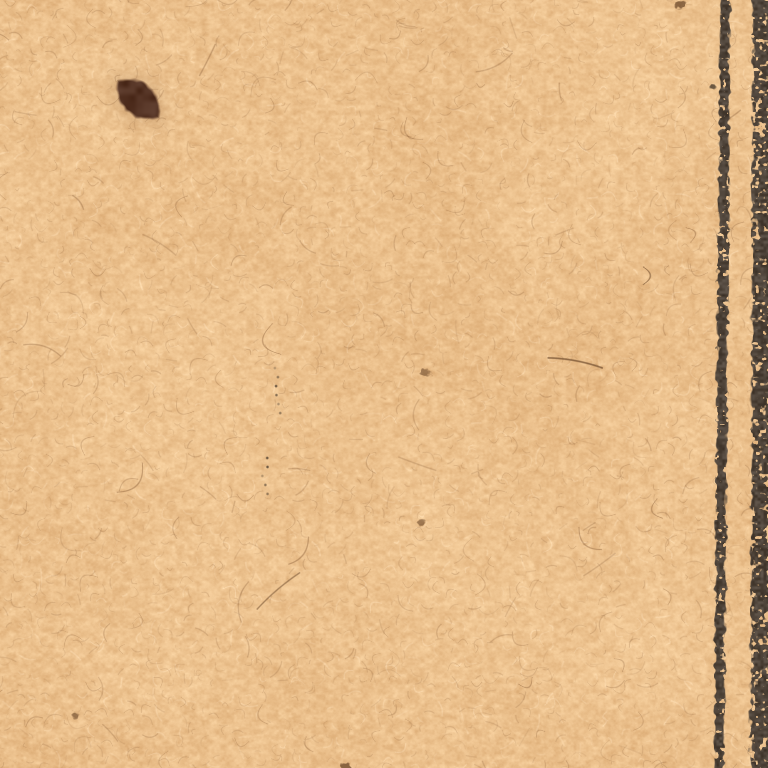
Give the GLSL for this texture, as a WebGL 1 fragment shader.

```glsl
precision highp float;
uniform vec2 u_resolution;

float hash(vec2 p) {
  return fract(sin(dot(p, vec2(127.1, 311.7))) * 43758.55);
}

float noise(vec2 p) {
  vec2 i = floor(p);
  vec2 f = fract(p);
  f = f * f * (3.0 - 2.0 * f);
  float low = mix(hash(i), hash(i + vec2(1.0, 0.0)), f.x);
  float high = mix(hash(i + vec2(0.0, 1.0)), hash(i + 1.0), f.x);
  return mix(low, high, f.y);
}

float fbm(vec2 p) {
  float sum = 0.0;
  float gain = 0.5;
  for (int i = 0; i < 4; i++) {
    sum += gain * noise(p);
    p = mat2(1.6, 1.2, -1.2, 1.6) * p + 7.3;
    gain *= 0.5;
  }
  return sum;
}

// Bent segment: bow lifts its middle away from the chord
float strand(vec2 p, vec2 a, vec2 b, float bow) {
  vec2 chord = b - a;
  float t = clamp(dot(p - a, chord) / dot(chord, chord), 0.0, 1.0);
  vec2 side = vec2(-chord.y, chord.x);
  return length(p - a - chord * t - side * bow * 4.0 * t * (1.0 - t));
}

float stroke(float d, float width, float soft) {
  return 1.0 - smoothstep(width - soft, width + soft, d);
}

float leaf(vec2 p, float halfLength, float halfWidth) {
  float offset = (halfLength * halfLength - halfWidth * halfWidth) / (2.0 * halfWidth);
  return length(vec2(p.x, abs(p.y) + offset)) - offset - halfWidth;
}

// One random curved fibre per cell, visible in a share of the cells
float fibres(vec2 uv, float cells, float share, float width, float seed) {
  vec2 p = uv * cells;
  vec2 home = floor(p);
  float ink = 0.0;
  for (int y = -1; y <= 1; y++) {
    for (int x = -1; x <= 1; x++) {
      vec2 cell = home + vec2(float(x), float(y));
      vec2 key = cell + seed;
      vec2 mid = cell + vec2(hash(key + 3.1), hash(key + 8.7));
      float angle = 6.2832 * hash(key + 15.3);
      vec2 reach = vec2(cos(angle), sin(angle)) * mix(0.12, 0.48, hash(key + 21.9));
      float d = strand(p, mid - reach, mid + reach, hash(key + 33.5) - 0.5) / cells;
      float shown = step(1.0 - share, hash(key + 41.2)) * mix(0.35, 1.0, hash(key + 52.6));
      ink = max(ink, shown * stroke(d, width, 0.0011));
    }
  }
  return ink;
}

// Column of tiny dots, jittered around x
float dotColumn(vec2 p, float x, float bottom, float top, float spacing) {
  float row = floor(p.y / spacing);
  vec2 center = vec2(x + (hash(vec2(row, x)) - 0.5) * 0.008, (row + 0.5) * spacing);
  float inside = step(bottom, center.y) * step(center.y, top);
  return inside * stroke(length(p - center), 0.0016, 0.0012) * mix(0.4, 1.0, hash(vec2(row, 9.0)));
}

float speck(vec2 p, vec2 center, float radius) {
  float ragged = radius * (0.6 + 0.8 * noise(p * 300.0));
  return stroke(length((p - center) * vec2(0.8, 1.1)), ragged, 0.0015);
}

void main() {
  vec2 uv = gl_FragCoord.xy / u_resolution;
  vec3 brown = vec3(0.48, 0.31, 0.17);

  // Paper: broad mottling, fine grain and pale flecks
  float cloud = fbm(uv * 7.0) - 0.47;
  float grain = fbm(uv * vec2(120.0, 150.0)) - 0.47;
  float fine = noise(uv * 310.0 + 20.0) - 0.5;
  vec3 color = vec3(0.925, 0.758, 0.555);
  color += cloud * vec3(0.05, 0.07, 0.08);
  color += grain * vec3(0.11, 0.15, 0.17) + fine * vec3(0.035, 0.045, 0.05);
  color += fibres(uv, 46.0, 0.5, 0.0010, 90.0) * vec3(0.03, 0.05, 0.07);

  // Embedded fibres at three scales
  color = mix(color, brown, 0.20 * fibres(uv, 58.0, 0.6, 0.0007, 10.0));
  color = mix(color, brown, 0.26 * fibres(uv, 32.0, 0.36, 0.0008, 37.0));
  color = mix(color, brown, 0.40 * fibres(uv, 17.0, 0.13, 0.0009, 64.0));

  // Distinct strands and small marks
  float mark = 0.65 * stroke(strand(uv, vec2(0.714, 0.534), vec2(0.784, 0.521), 0.04), 0.0011, 0.0011);
  mark = max(mark, 0.5 * stroke(strand(uv, vec2(0.335, 0.207), vec2(0.390, 0.254), 0.03), 0.0009, 0.0011));
  mark = max(mark, 0.5 * stroke(strand(uv, vec2(0.838, 0.630), vec2(0.838, 0.652), -0.4), 0.0010, 0.0011));
  mark = max(mark, 0.55 * speck(uv, vec2(0.554, 0.515), 0.0050));
  mark = max(mark, 0.55 * speck(uv, vec2(0.549, 0.319), 0.0040));
  mark = max(mark, 0.60 * speck(uv, vec2(0.098, 0.068), 0.0040));
  mark = max(mark, 0.70 * speck(uv, vec2(0.450, 0.002), 0.0050));
  mark = max(mark, 0.70 * speck(uv, vec2(0.886, 0.994), 0.0055));
  color = mix(color, brown * 0.8, mark);
  float dots = max(dotColumn(uv, 0.361, 0.455, 0.523, 0.0117), dotColumn(uv, 0.345, 0.347, 0.405, 0.0117));
  dots = max(dots, speck(uv, vec2(0.928, 0.887), 0.0030));
  color = mix(color, vec3(0.25, 0.20, 0.15), 0.75 * dots);

  // Leaf-shaped stain with a faint halo
  vec2 q = uv - vec2(0.180, 0.871);
  vec2 axis = normalize(vec2(0.78, -0.70));
  q = vec2(dot(q, axis), dot(q, vec2(-axis.y, axis.x)));
  float stain = leaf(q, 0.035, 0.0215) + (noise(uv * 130.0) - 0.5) * 0.003;
  color = mix(color, brown, 0.16 * exp(-max(stain, 0.0) * 85.0));
  vec3 stainColor = vec3(0.32, 0.19, 0.13) + 0.12 * (noise(uv * 110.0) - 0.5);
  color = mix(color, stainColor, 1.0 - smoothstep(-0.003, 0.002, stain));

  // Worn printed rules: ragged edges and paper showing through
  float ragged = (noise(uv * vec2(190.0, 150.0)) - 0.5) * 0.006;
  float lineX = mix(0.9365, 0.9440, uv.y);
  float bandX = mix(0.9770, 0.9805, uv.y);
  float line = stroke(abs(uv.x - lineX) + ragged, 0.0066, 0.0014);
  float band = smoothstep(-0.0015, 0.0015, uv.x - bandX + ragged);
  float wear = noise(uv * 210.0 + 5.0) * 0.65 + noise(uv * 340.0 + 70.0) * 0.35;
  float coverage = max(line * (1.0 - smoothstep(0.65, 0.80, wear)), band * (1.0 - smoothstep(0.58, 0.76, wear)));
  vec3 ink = vec3(0.27, 0.235, 0.205) + 0.16 * (noise(uv * 260.0 + 40.0) - 0.5);
  color = mix(color, ink, 0.94 * coverage);

  gl_FragColor = vec4(clamp(color, 0.0, 1.0), 1.0);
}
```
